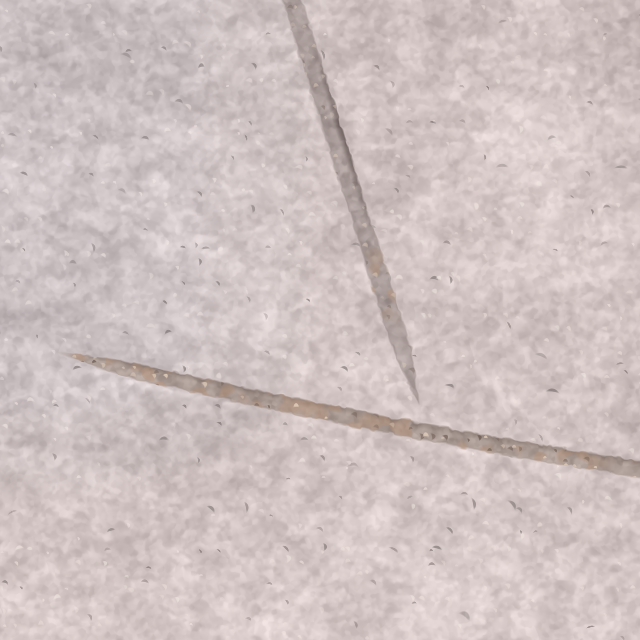
This texture is drawn by a WebGL 1 fragment shader. Its source:

```glsl
precision highp float;
// Weathered pinkish concrete crossed by two worn joints: one slanting down
// from the top edge, one running gently down to the right. Smoothed cellular
// noise makes the mottling, and jittered grids scatter chips and bright grains.

uniform vec2 u_resolution;

vec2 hash2(vec2 p) {
  vec3 q = fract(p.xyx * vec3(0.1031, 0.1030, 0.0973));
  q += dot(q, q.yzx + 33.33);
  return fract((q.xx + q.yz) * q.zy);
}

// Cellular noise with soft borders: nearby feature points blend their values.
float mottle(vec2 p) {
  vec2 cell = floor(p);
  float total = 0.0, weights = 0.0;
  for (int j = -1; j <= 1; j++) {
    for (int i = -1; i <= 1; i++) {
      vec2 id = cell + vec2(float(i), float(j));
      vec2 away = id + hash2(id) - p;
      float w = exp(-5.0 * dot(away, away));
      total += w * hash2(id + 71.0).x;
      weights += w;
    }
  }
  return total / weights - 0.5;
}

float blob(vec2 p, vec2 center, vec2 size) {
  vec2 d = (p - center) / size;
  return exp(-dot(d, d));
}

// Sparse, slightly curved flecks, each kept inside its own grid cell.
float flecks(vec2 p, float scale, float chance, vec2 size) {
  vec2 id = floor(p * scale);
  vec2 r = hash2(id + scale), s = hash2(id + scale + 43.0);
  vec2 d = fract(p * scale) - 0.3 - 0.4 * r;
  float angle = -0.6 + 1.8 * (s.x - 0.5);
  d = vec2(cos(angle) * d.x + sin(angle) * d.y,
           cos(angle) * d.y - sin(angle) * d.x);
  d.y += 2.0 * d.x * d.x;
  float shape = 1.0 - smoothstep(0.5, 1.2, length(d / (size * (0.6 + 0.6 * r.y))));
  return shape * step(s.y, chance) * (0.45 + 0.55 * r.x);
}

void main() {
  vec2 p = gl_FragCoord.xy / u_resolution;
  vec2 warp = 0.006 * vec2(mottle(p * 34.0), mottle(p * 34.0 + 19.0));
  vec2 q = p + warp;
  float fine = mottle(q * 150.0 + 3.0);
  float grain = mottle(q * vec2(70.0, 85.0));
  float patches = mottle(q * vec2(26.0, 34.0) + 8.0);
  float clouds = mottle(q * vec2(8.0, 11.0) + 5.0);

  // Slab: mottled base with broad light and dark stains
  vec3 color = vec3(0.818, 0.768, 0.764);
  color += 0.065 * fine + 0.095 * grain + 0.07 * patches + 0.045 * clouds;
  float stain = 0.055 * blob(p, vec2(0.83, 0.77), vec2(0.12, 0.10))
    + 0.025 * blob(p, vec2(0.40, 0.52), vec2(0.16, 0.14))
    + 0.030 * blob(p, vec2(0.45, 0.06), vec2(0.50, 0.14))
    + 0.020 * blob(p, vec2(0.88, 0.60), vec2(0.15, 0.08))
    - 0.035 * blob(p, vec2(0.64, 0.99), vec2(0.14, 0.08))
    - 0.040 * blob(p, vec2(1.00, 0.97), vec2(0.09, 0.12))
    - 0.030 * blob(p, vec2(0.73, 0.48), vec2(0.08, 0.07))
    - 0.040 * blob(p, vec2(0.36, 0.45), vec2(0.07, 0.03))
    - 0.035 * blob(p, vec2(0.28, 0.30), vec2(0.22, 0.06))
    - 0.030 * blob(p, vec2(0.02, 0.50), vec2(0.14, 0.09))
    - 0.025 * blob(p, vec2(0.08, 0.92), vec2(0.20, 0.12))
    - 0.070 * blob(p, vec2(0.925, 0.39), vec2(0.020, 0.014));
  color += stain;
  float cool = (1.0 - smoothstep(0.1, 0.7, p.x)) * smoothstep(0.1, 0.5, p.y);
  color += mix(vec3(0.004, 0.0, -0.004), vec3(-0.016, -0.006, 0.006), cool);

  // Scattered chips and pale grains
  float chips = max(flecks(q, 17.0, 0.11, vec2(0.15, 0.045)),
                    flecks(q + 0.37, 36.0, 0.10, vec2(0.20, 0.08)));
  color = mix(color, vec3(0.47, 0.43, 0.43), 0.65 * chips);
  float pale = max(flecks(q + 0.61, 30.0, 0.07, vec2(0.13, 0.10)),
                   flecks(q + 0.83, 52.0, 0.10, vec2(0.25, 0.15)));
  color = mix(color, vec3(0.95, 0.91, 0.89), 0.6 * pale);

  // Signed offsets from the joint centres, with ragged edges
  float ragged = 0.004 * grain + 0.003 * fine;
  float steep = (p.x - 0.456 - 0.315 * (1.0 - p.y)) * 0.954;
  float steepHalf = 0.0145 * smoothstep(0.345, 0.47, p.y) + ragged;
  float steepMask = (1.0 - smoothstep(-0.002, 0.002, abs(steep) - steepHalf))
    * smoothstep(0.365, 0.375, p.y);
  float sag = 0.05 * (p.x - 0.163) * (1.0 - p.x);
  float level = (p.y - 0.432 + 0.197 * (p.x - 0.163) + sag) * 0.98;
  float levelHalf = 0.0125 * smoothstep(0.06, 0.22, p.x) + ragged;
  float levelMask = (1.0 - smoothstep(-0.002, 0.002, abs(level) - levelHalf))
    * smoothstep(0.08, 0.13, p.x);

  // Pale lip left of the steep joint and below the level one
  float lips = blob(vec2(steep, 0.0), vec2(-0.019, 0.0), vec2(0.004, 1.0)) * smoothstep(0.36, 0.5, p.y)
    + blob(vec2(level, 0.0), vec2(-0.018, 0.0), vec2(0.005, 1.0)) * smoothstep(0.1, 0.25, p.x);
  color += 0.035 * lips * (0.6 + grain);

  // Joint floors: grey in the steep one, browner in the level one
  float grit = 0.10 * grain + 0.08 * fine + 0.04 * patches;
  vec3 steepColor = vec3(0.665, 0.615, 0.605) + grit;
  steepColor -= 0.20 * smoothstep(0.003, 0.013, steep) * blob(p, vec2(0.53, 0.79), vec2(0.2, 0.11));
  vec3 levelColor = vec3(0.665, 0.605, 0.580) + grit;
  levelColor -= 0.09 * smoothstep(0.002, 0.012, level);
  color = mix(color, steepColor, steepMask);
  color = mix(color, levelColor, levelMask);

  // Rusty soil and pebbles lodged in the joints
  float rust = smoothstep(0.02, 0.28, mottle(p * 62.0 + 27.0));
  float rustArea = max(0.75 * levelMask, steepMask * blob(p, vec2(0.597, 0.56), vec2(0.03, 0.05)));
  color = mix(color, vec3(0.72, 0.57, 0.46), 0.55 * rust * rustArea);
  float joint = max(levelMask, 0.6 * steepMask);
  color = mix(color, vec3(0.40, 0.33, 0.29), 0.7 * joint * flecks(p + 0.21, 58.0, 0.22, vec2(0.28, 0.17)));
  color = mix(color, vec3(0.90, 0.82, 0.74), 0.8 * joint * flecks(p + 0.47, 64.0, 0.25, vec2(0.28, 0.20)));

  gl_FragColor = vec4(clamp(color, 0.0, 1.0), 1.0);
}
```
